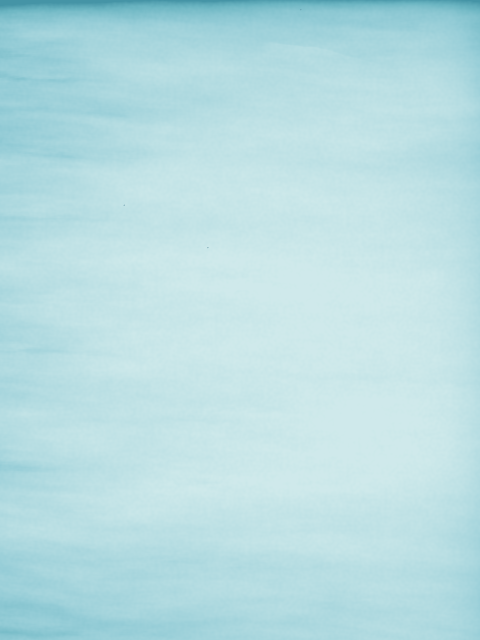
Write a Shadertoy shader that draws this texture.

```glsl
float hash(vec2 p) {
    vec3 q = fract(p.xyx * vec3(0.1031, 0.1030, 0.0973));
    q += dot(q, q.yzx + 33.33);
    return fract((q.x + q.y) * q.z);
}

vec2 gradientAt(vec2 cell) {
    float angle = 6.2832 * hash(cell);
    return vec2(cos(angle), sin(angle));
}

float gradientNoise(vec2 p) {
    vec2 i = floor(p), f = fract(p);
    vec2 u = f * f * f * (f * (f * 6.0 - 15.0) + 10.0);
    vec2 e = vec2(0.0, 1.0);
    float low = mix(dot(gradientAt(i), f), dot(gradientAt(i + e.yx), f - e.yx), u.x);
    float high = mix(dot(gradientAt(i + e), f - e), dot(gradientAt(i + 1.0), f - 1.0), u.x);
    return mix(low, high, u.y);
}

float fbm(vec2 p) {
    float sum = 0.0, amplitude = 0.6;
    for (int i = 0; i < 5; i++) {
        sum += amplitude * gradientNoise(p);
        p = p * 2.03 + 17.3;
        amplitude *= 0.5;
    }
    return sum;
}

// Horizontal brush marks: crisp lower rim, soft fade above
float brushMarks(vec2 p) {
    float sum = 0.0;
    for (int i = 0; i < 20; i++) {
        float id = float(i);
        vec2 center = vec2(pow(hash(vec2(id, 3.0)), 1.5), (id + hash(vec2(id, 8.0))) / 20.0);
        float halfLength = mix(0.15, 0.42, hash(vec2(id, 21.0)));
        float along = (p.x - center.x) / halfLength;
        float wobble = 0.016 * fbm(p * vec2(5.0, 12.0) + id * 7.0);
        float height = p.y - center.y + 0.03 * (p.x - center.x) + wobble;
        float profile = smoothstep(-0.007, 0.002, height) * exp(-max(height, 0.0) / 0.017);
        float ends = smoothstep(1.0, 0.1, abs(along));
        float dryness = smoothstep(-0.25, 0.25, fbm(p * vec2(7.0, 45.0) + id * 11.0));
        sum += profile * ends * dryness * mix(0.4, 1.0, hash(vec2(id, 34.0)));
    }
    return sum;
}

void mainImage(out vec4 fragColor, in vec2 fragCoord) {
    vec2 uv = fragCoord / iResolution.xy;
    vec2 p = vec2(uv.x * 0.75, uv.y);

    // Broad wash, deepening toward the borders
    float drift = 0.14 * fbm(p * vec2(2.0, 4.0) + 5.0);
    float left = exp(-uv.x / 0.24) * (1.0 + 4.0 * drift);
    float right = exp(-(1.0 - uv.x) / 0.06) * (1.0 + 3.0 * drift);
    float top = smoothstep(0.55, 1.05, uv.y + drift);
    float bottom = smoothstep(0.3, -0.08, uv.y + drift);
    float depth = 0.125 * left + 0.1 * right + 0.135 * top + 0.135 * bottom - 0.008;

    // Pigment streaks and strokes
    float edgeWeight = clamp(0.25 + 0.7 * left + 0.5 * top + 0.4 * bottom, 0.0, 1.2);
    vec2 flow = p + vec2(0.0, 0.035 * p.x + 0.025 * gradientNoise(p * 3.0));
    depth += 0.16 * edgeWeight * fbm(flow * vec2(2.2, 13.0));
    depth += 0.06 * edgeWeight * fbm(flow * vec2(8.0, 50.0) + 31.0);
    depth += 0.1 * edgeWeight * brushMarks(uv);

    // Pale lifted arc near the top
    float arc = uv.y - 0.932 + 0.55 * pow(uv.x - 0.54, 2.0) + 0.006 * fbm(uv * vec2(12.0, 30.0));
    float arcSpan = smoothstep(0.52, 0.58, uv.x) * smoothstep(0.86, 0.65, uv.x);
    depth -= 0.045 * arcSpan * smoothstep(0.003, -0.001, arc) * exp(min(arc, 0.0) / 0.025);

    // Dark pooled band along the top
    float pool = exp(-(1.0 - uv.y) / 0.016) + 0.2 * exp(-(1.0 - uv.y) / 0.05);
    depth += 0.34 * pool * (1.0 + 0.5 * gradientNoise(vec2(uv.x * 4.0, 2.0)));

    // Paper tooth
    depth += 0.018 * gradientNoise(p * 170.0) + 0.02 * fbm(p * 45.0);

    // Pale to deep teal ramp
    float tone = 0.805 - max(depth, -0.015);
    vec3 color = mix(vec3(0.27, 0.58, 0.65), vec3(0.42, 0.71, 0.76), clamp((tone - 0.27) / 0.15, 0.0, 1.0));
    color = mix(color, vec3(0.58, 0.80, 0.84), clamp((tone - 0.42) / 0.16, 0.0, 1.0));
    color = mix(color, vec3(0.81, 0.915, 0.92), clamp((tone - 0.58) / 0.23, 0.0, 1.0));

    // Rare tiny specks
    vec2 cell = floor(p * 14.0);
    vec2 spot = 0.2 + 0.6 * vec2(hash(cell + 51.0), hash(cell + 77.0));
    float speck = smoothstep(0.025, 0.008, length(fract(p * 14.0) - spot)) * step(0.98, hash(cell + 9.0));
    color = mix(color, vec3(0.35, 0.55, 0.62), 0.45 * speck);

    fragColor = vec4(color, 1.0);
}
```
